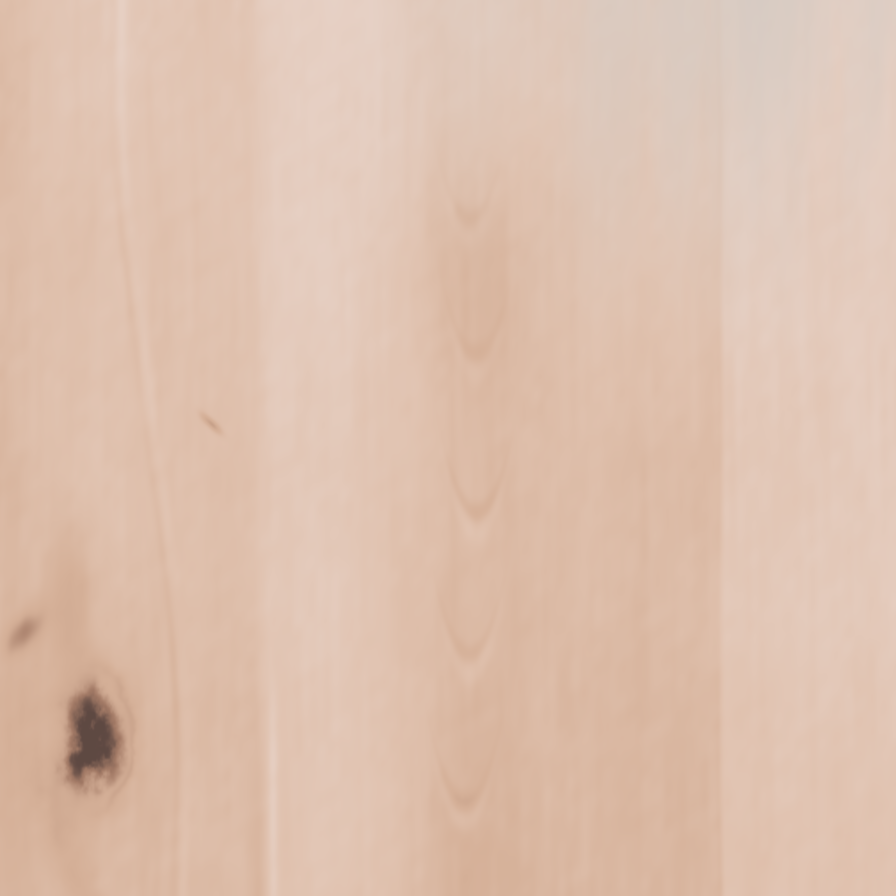
This texture is drawn by a Shadertoy shader. Its source:

```glsl
// Pale, softly focused wood: vertical boards under a warm-to-cool wash.
// One darkness value sums boards, stretched grain noise, a central plume with
// curls and a few knots; a colour ramp then turns it into wood tones.

const vec3 PALE  = vec3(0.905, 0.820, 0.775);
const vec3 SAND  = vec3(0.877, 0.757, 0.682);
const vec3 TAN   = vec3(0.835, 0.690, 0.595);
const vec3 BROWN = vec3(0.640, 0.480, 0.400);
const vec3 BARK  = vec3(0.370, 0.285, 0.260);
const vec3 COOL  = vec3(0.835, 0.795, 0.765);

const vec2 KNOT = vec2(0.100, 0.175);
const vec2 KNOT_SIZE = vec2(0.040, 0.075);
const vec2 SMALL_KNOT = vec2(0.028, 0.295);
const vec2 FLECK = vec2(0.236, 0.527);
const float LEFT_SEAM = 0.297;
const float RIGHT_SEAM = 0.803;
const float PLUME_X = 0.535;
const float GRAIN = 0.20;
const float FINE_GRAIN = 0.09;
const int CURLS = 5;

float hash(vec2 p) {
    return fract(sin(dot(p, vec2(127.1, 311.7))) * 43758.5453);
}

float noise(vec2 p) {
    vec2 i = floor(p), f = fract(p);
    f = f * f * (3.0 - 2.0 * f);
    return mix(mix(hash(i), hash(i + vec2(1, 0)), f.x),
               mix(hash(i + vec2(0, 1)), hash(i + vec2(1, 1)), f.x), f.y);
}

float fbm(vec2 p) {
    float sum = 0.0, amp = 0.5;
    for (int i = 0; i < 4; i++) {
        sum += amp * noise(p);
        p = p * 2.03 + 17.3;
        amp *= 0.5;
    }
    return sum / 0.9375;
}

float bell(float x) { return exp(-x * x); }

float spot(vec2 p, vec2 size) {
    p /= size;
    return exp(-dot(p, p));
}

// Broad tone of the boards and the vertical wash
float boards(vec2 p) {
    float left = 1.0 - smoothstep(LEFT_SEAM - 0.02, LEFT_SEAM + 0.01, p.x);
    float right = smoothstep(RIGHT_SEAM - 0.008, RIGHT_SEAM + 0.008, p.x);
    float tone = 0.60 - 0.38 * p.y + 0.07 * left - 0.17 * right;
    tone -= 0.20 * bell((p.x - 0.355) / 0.085) * (1.0 - left);
    tone += 0.26 * (1.0 - smoothstep(0.0, 0.085, p.x));
    float warm = smoothstep(0.42, 0.58, p.x) * (1.0 - right);
    return tone + 0.15 * warm * smoothstep(0.85, 0.4, p.y);
}

// Dark central plume with stacked U-shaped curls
float plume(vec2 p) {
    float x = p.x - PLUME_X - 0.03 * (fbm(p * vec2(5.0, 4.0)) - 0.5);
    float tone = 0.30 * spot(vec2(x - 0.02, p.y - 0.69), vec2(0.075, 0.13));
    tone += 0.17 * bell(x / 0.055) * smoothstep(0.95, 0.65, p.y);
    for (int i = 0; i < CURLS; i++) {
        float k = float(i);
        vec2 q = p - vec2(PLUME_X - 0.008 + 0.016 * (hash(vec2(k, 4.0)) - 0.5),
                          0.77 - 0.165 * k + 0.03 * (hash(vec2(k, 9.0)) - 0.5));
        float curve = q.y - 55.0 * q.x * q.x;
        float fade = bell(q.x / 0.024) * (0.5 + 0.5 * hash(vec2(k, 2.0)));
        tone += fade * (0.30 * bell(curve / 0.011) - 0.20 * bell((curve + 0.022) / 0.014));
    }
    return tone;
}

// Thin seams and the pale slanting thread in the left board
float seams(vec2 p) {
    float wobble = 0.006 * (noise(vec2(p.y * 6.0, 3.0)) - 0.5);
    float thread = p.x - mix(0.207, 0.135, smoothstep(0.15, 0.95, p.y)) - wobble;
    float broken = noise(vec2(7.0, p.y * 7.0));
    float tone = -0.24 * bell(thread / 0.006) * broken;
    tone += 0.20 * bell((thread + 0.011) / 0.005) * (1.0 - broken);
    tone += 0.20 * bell((p.x - RIGHT_SEAM + wobble * 0.5) / 0.004) * (0.4 + 0.6 * broken);
    tone -= 0.28 * bell((p.x - LEFT_SEAM - 0.008) / 0.006) * smoothstep(0.3, 0.15, p.y);
    return tone + 0.12 * bell((p.x - LEFT_SEAM + 0.008) / 0.008) * smoothstep(0.35, 0.1, p.y);
}

// Main knot with flame-shaped halo, small knot and fleck
float knots(vec2 p) {
    vec2 q = p - KNOT + 0.022 * (vec2(fbm(p * 28.0), fbm(p * 28.0 + 50.0)) - 0.5);
    float d = length(q / KNOT_SIZE);
    float tone = 1.5 * smoothstep(1.05, 0.25, d) * smoothstep(0.15, 0.75, fbm(p * vec2(60.0, 38.0)));
    tone += 0.75 * spot(q, KNOT_SIZE * 0.8) + 0.32 * spot(q, KNOT_SIZE * 1.6);
    tone += 0.22 * bell((d - 1.1) / 0.12) * smoothstep(-0.02, 0.03, q.x);
    tone += 0.42 * spot(p - vec2(0.078, 0.335), vec2(0.022, 0.085));
    tone += 0.30 * bell((q.x + 0.035 + 0.25 * (q.y + 0.08)) / 0.018) * smoothstep(0.02, -0.1, q.y);
    vec2 s = p - SMALL_KNOT;
    tone += 0.75 * spot(vec2(s.x, s.y - 0.7 * s.x), vec2(0.021, 0.019));
    vec2 f = p - FLECK;
    return tone + 0.70 * spot(vec2(f.x, f.y + 0.8 * f.x), vec2(0.011, 0.006));
}

void mainImage(out vec4 fragColor, in vec2 fragCoord) {
    vec2 uv = fragCoord / iResolution.xy;

    // Grain bends around the main knot
    vec2 flow = uv;
    flow.x -= 0.35 * (uv.x - KNOT.x) * spot(uv - KNOT, vec2(0.09, 0.16));
    flow.x += 0.012 * (noise(uv * vec2(4.0, 3.0)) - 0.5);

    float tone = boards(uv) + plume(uv) + seams(uv) + knots(uv);
    tone += GRAIN * (fbm(flow * vec2(24.0, 2.5)) - 0.5);
    tone += GRAIN * (fbm(uv * vec2(9.0, 6.0) + 30.0) - 0.5);
    tone += FINE_GRAIN * (noise(flow * vec2(120.0, 9.0)) - 0.5);
    tone += FINE_GRAIN * (noise(vec2(uv.x * 75.0, (uv.y - 0.6 * uv.x) * 55.0)) - 0.5);

    // Colour ramp, then a cool veil toward the upper right
    vec3 color = mix(PALE, SAND, smoothstep(-0.1, 0.55, tone));
    color = mix(color, TAN, smoothstep(0.4, 1.0, tone));
    color = mix(color, BROWN, smoothstep(0.9, 1.8, tone));
    color = mix(color, BARK, smoothstep(1.6, 2.8, tone));
    float veil = smoothstep(0.55, 1.05, uv.y) * smoothstep(0.3, 0.95, uv.x);
    color = mix(color, COOL, veil * smoothstep(0.2, 0.8, fbm(flow * vec2(16.0, 2.0) + 8.0)));

    fragColor = vec4(color, 1.0);
}
```
